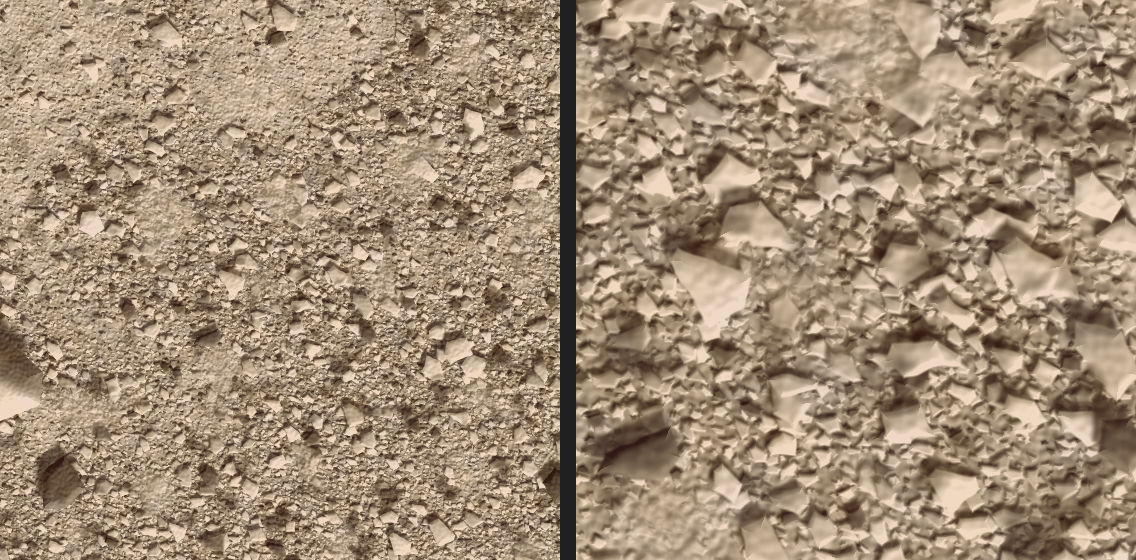
Left: the whole. Right: its middle third, enlarged.
This texture is drawn by a Shadertoy shader. Its source:

```glsl
// Dry stony ground: sandy soil under several sizes of angular chips.
// Each chip is a convex polygon with lit bevels and a cast shadow;
// layers are painted from fine grit to large stones, then toned to earth colours.

const vec2 LIGHT = vec2(0.45, -0.89); // direction towards the sun

vec3 hash3(vec2 p) {
    vec3 q = fract(vec3(p.xyx) * vec3(0.1031, 0.1030, 0.0973));
    q += dot(q, q.yxz + 33.33);
    return fract((q.xxy + q.yzz) * q.zyx);
}

float cornerSlope(vec2 i, vec2 f, vec2 offset) {
    return dot(hash3(i + offset).xy * 2.0 - 1.0, f - offset);
}

float gradientNoise(vec2 p) {
    vec2 i = floor(p), f = p - i;
    vec2 u = f * f * f * (f * (f * 6.0 - 15.0) + 10.0);
    float low = mix(cornerSlope(i, f, vec2(0, 0)), cornerSlope(i, f, vec2(1, 0)), u.x);
    float high = mix(cornerSlope(i, f, vec2(0, 1)), cornerSlope(i, f, vec2(1, 1)), u.x);
    return mix(low, high, u.y);
}

// Slope of a noise relief as seen by the sun
float litRelief(vec2 p) {
    return gradientNoise(p) - gradientNoise(p + LIGHT * 0.45);
}

// How stony the ground is: loose sand towards the upper left
float stoniness(vec2 p) {
    float bias = 0.5 * smoothstep(-0.8, -0.1, p.x - p.y) - 0.2;
    float patches = gradientNoise(p * 3.2 + 4.7) + 0.7 * gradientNoise(p * 8.0 + 21.0);
    return smoothstep(-0.3, 0.35, patches + bias);
}

// Five-sided chip: signed distance and the outward normal of the nearest side
vec3 chip(vec2 q, float size, float seed) {
    vec3 nearest = vec3(-1e3, 0, 0);
    for (int i = 0; i < 5; i++) {
        float k = float(i);
        float angle = (k + 0.22 * sin(seed * 47.0 * (k + 1.0))) * 1.2566 + seed * 6.2832;
        vec2 n = vec2(cos(angle), sin(angle));
        float reach = size * (0.8 + 0.2 * sin(seed * 91.0 + k * 2.4));
        reach *= 1.0 - 0.38 * abs(dot(n, vec2(0.35, 0.94)));
        float d = dot(q, n) - reach;
        if (d > nearest.x) nearest = vec3(d, n);
    }
    return nearest;
}

// Lays one chip with its shadow over the tone below
float paintChip(float tone, vec2 q, float size, float seed, float face, float blur) {
    float shadow = chip(q + LIGHT * size * 0.42, size, seed).x;
    float soft = blur + 0.06 * size;
    tone *= 1.0 - 0.76 * smoothstep(soft, -soft, shadow);
    vec3 side = chip(q, size, seed);
    float bevel = smoothstep(-0.3 * size, -0.06 * size, side.x);
    face += 0.26 * bevel * dot(side.yz, LIGHT) + 0.1 * dot(q, LIGHT) / size;
    return mix(tone, face, smoothstep(blur, -blur, side.x));
}

float paintLayer(float tone, vec2 p, float cells, float cover, float blur) {
    vec2 g = p * cells, home = floor(g);
    for (int y = -1; y <= 1; y++)
    for (int x = -1; x <= 1; x++) {
        vec2 cell = home + vec2(x, y);
        vec3 place = hash3(cell + cells);
        vec3 kind = hash3(cell.yx + cells * 1.7 + 57.0);
        vec2 centre = cell + 0.5 + (place.xy - 0.5) * 0.8;
        if (kind.x > cover * mix(0.28, 0.95, stoniness(centre / cells))) continue;
        float size = mix(0.34, 0.62, kind.y * kind.y);
        float face = 0.54 + 0.36 * kind.z - 0.34 * step(kind.z, 0.13);
        tone = paintChip(tone, g - centre, size, place.z, face, blur * cells);
    }
    return tone;
}

void mainImage(out vec4 fragColor, in vec2 fragCoord) {
    vec2 uv = fragCoord / iResolution.y;
    float blur = max(0.0012, 0.7 / iResolution.y);

    // Slightly ragged outlines
    vec2 p = uv + 0.0024 * vec2(gradientNoise(uv * 85.0), gradientNoise(uv * 85.0 + 9.0));
    float stony = stoniness(p);

    // Sandy soil, darker between the stones
    float grain = litRelief(uv * 190.0) + 0.6 * litRelief(uv * 95.0 + 31.0);
    float tone = 0.68 - 0.17 * stony + 0.36 * grain + 0.14 * gradientNoise(uv * 14.0);

    // Grit, chips and stones
    for (int i = 0; i < 5; i++) {
        float k = float(i);
        tone = paintLayer(tone, p, 135.0 * pow(0.59, k), exp(-0.1 * k * k), blur);
    }

    // Dark hollows among the stones and drifts of pale dust
    float hollow = smoothstep(0.08, 0.45, gradientNoise(p * 21.0 + 3.0) + 0.5 * gradientNoise(p * 45.0));
    tone *= 1.0 - 0.62 * hollow * mix(0.3, 1.0, stony);
    float dust = smoothstep(0.1, 0.45, gradientNoise(p * 9.0 + 61.0) + 0.3 * gradientNoise(p * 50.0));
    tone = mix(tone, 0.7 + 0.34 * grain, 0.6 * dust);

    // Half-shaded boulders near the borders
    float shade = smoothstep(-0.02, 0.02, uv.y - 0.32 + 0.5 * uv.x);
    tone = paintChip(tone, p - vec2(-0.03, 0.345), 0.15, 0.37, mix(0.74, 0.24, shade), blur);
    tone = paintChip(tone, p - vec2(0.11, 0.13), 0.06, 0.71, 0.2, blur);
    tone = paintChip(tone, p - vec2(1.0, 0.13), 0.045, 0.15, 0.15, blur);

    // Surface roughness and contrast
    tone += 0.17 * litRelief(uv * 150.0 + 70.0) + 0.12 * gradientNoise(uv * 38.0);
    tone = clamp(0.66 + 1.24 * (tone - 0.55), -0.12, 1.08);

    // Earth colours: ochre middle tones, drifting between grey and yellow
    vec3 earth = mix(vec3(0.27, 0.18, 0.13), vec3(0.89, 0.80, 0.71), tone);
    earth += vec3(-0.004, 0.008, -0.016) * 4.0 * tone * (1.0 - tone);
    earth += vec3(-0.01, 0.0, 0.035) * gradientNoise(uv * 26.0 + 13.0);
    fragColor = vec4(earth, 1.0);
}
```
